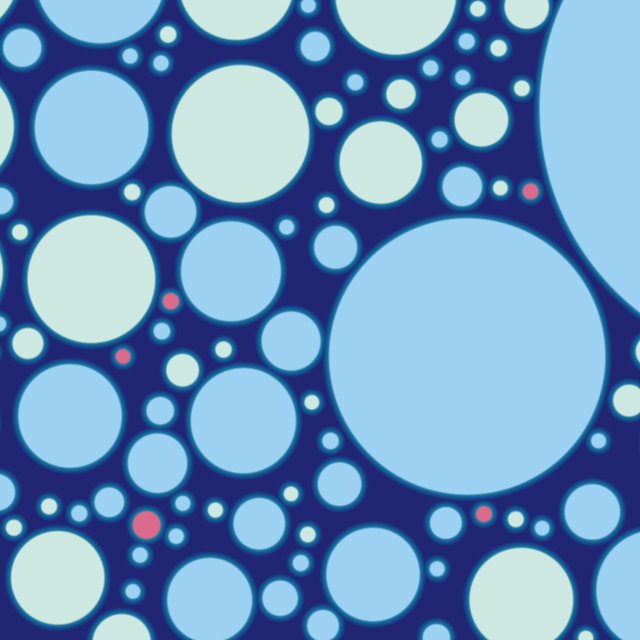
A WebGL 2 fragment shader for this pattern:

```glsl
#version 300 es
precision highp float;

uniform vec2 u_resolution;
out vec4 outColor;

// Palette
const vec3 NAVY = vec3(0.125, 0.15, 0.455);
const vec3 DEEP_BLUE = vec3(0.07, 0.34, 0.57);
const vec3 TEAL = vec3(0.12, 0.47, 0.63);
const vec3 SKY = vec3(0.61, 0.82, 0.95);
const vec3 MINT = vec3(0.80, 0.91, 0.88);
const vec3 PINK = vec3(0.86, 0.42, 0.55);
const float MINT_SHARE = 0.46;
const float PINK_SHARE = 0.10;
const float PINK_MAX_RADIUS = 0.034;

// Giant discs, in canvas heights
const int GIANTS = 2;
const vec2 GIANT_CENTRE = vec2(0.73, 0.443);
const vec2 GIANT_STEP = vec2(0.517, 0.388);
const float GIANT_RADIUS = 0.216;
const float GIANT_GROWTH = 0.188;

// Size classes: largest radius, smallest share of it, cell spread
const vec3 LARGE = vec3(0.108, 0.58, 1.0);
const vec3 MEDIUM = vec3(0.056, 0.6, 1.0);
const vec3 SMALL = vec3(0.032, 0.6, 1.0);
const vec3 DOT = vec3(0.013, 0.88, 1.4);
const float GAP = 0.014;
const float SEED = 3.7;

// Edge and halo
const float SOFTNESS = 0.0022;
const float TEAL_WIDTH = 0.006;
const float HALO_START = 0.004;
const float HALO_END = 0.012;

float hash(vec2 p) {
    return fract(sin(dot(p, vec2(127.1, 311.7))) * 43758.5453);
}

mat2 rotation(float angle) {
    float c = cos(angle), s = sin(angle);
    return mat2(c, s, -s, c);
}

// Trial disc in one of the four cells around p: centre, radius, seed
vec4 trialDisc(vec2 p, int corner, vec3 size) {
    float salt = SEED + 97.0 * size.x;
    float pitch = 2.0 * size.x * size.z + GAP;
    mat2 turn = rotation(salt);
    vec2 cell = floor(turn * p / pitch - 0.5) + vec2(corner & 1, corner >> 1);
    vec2 key = cell + salt;
    float radius = size.x * mix(size.y, 1.0, hash(key));
    vec2 jitter = 2.0 * vec2(hash(key + 19.3), hash(key + 47.9)) - 1.0;
    vec2 centre = (cell + 0.5) * pitch + jitter * (size.x * size.z - radius);
    return vec4(centre * turn, radius, hash(key + 71.7));
}

// True when the trial disc could be nearer than the best one
bool mayWin(vec3 best, vec2 p, vec4 disc) {
    return best.x > 0.0 && distance(p, disc.xy) - disc.z < best.x;
}

// Trims the disc to its free room, then keeps the nearer of the two
vec3 settle(vec3 best, vec2 p, vec4 disc, float room, vec3 size) {
    float radius = min(disc.z, room - GAP);
    float d = distance(p, disc.xy) - radius;
    return radius >= size.x * size.y && d < best.x ? vec3(d, radius, disc.w) : best;
}

// Nearest disc down to each size class: distance, radius, seed
vec3 nearestGiant(vec2 p) {
    vec3 best = vec3(1.0);
    for (int i = 0; i < GIANTS; i++) {
        float radius = GIANT_RADIUS + float(i) * GIANT_GROWTH;
        float d = distance(p, GIANT_CENTRE + float(i) * GIANT_STEP) - radius;
        if (d < best.x) best = vec3(d, radius, 0.8);
    }
    return best;
}

vec3 nearestLarge(vec2 p) {
    vec3 best = nearestGiant(p);
    for (int i = 0; i < 4; i++) {
        vec4 disc = trialDisc(p, i, LARGE);
        if (mayWin(best, p, disc)) best = settle(best, p, disc, nearestGiant(disc.xy).x, LARGE);
    }
    return best;
}

vec3 nearestMedium(vec2 p) {
    vec3 best = nearestLarge(p);
    for (int i = 0; i < 4; i++) {
        vec4 disc = trialDisc(p, i, MEDIUM);
        if (mayWin(best, p, disc)) best = settle(best, p, disc, nearestLarge(disc.xy).x, MEDIUM);
    }
    return best;
}

vec3 nearestSmall(vec2 p) {
    vec3 best = nearestMedium(p);
    for (int i = 0; i < 4; i++) {
        vec4 disc = trialDisc(p, i, SMALL);
        if (mayWin(best, p, disc)) best = settle(best, p, disc, nearestMedium(disc.xy).x, SMALL);
    }
    return best;
}

void main() {
    vec2 p = gl_FragCoord.xy / u_resolution.y;
    vec3 best = nearestSmall(p);
    for (int i = 0; i < 4; i++) {
        vec4 disc = trialDisc(p, i, DOT);
        bool inHalo = distance(p, disc.xy) < disc.z + HALO_END;
        if (inHalo && mayWin(best, p, disc)) best = settle(best, p, disc, nearestSmall(disc.xy).x, DOT);
    }

    vec3 fill = best.z < MINT_SHARE ? MINT : SKY;
    if (best.y < PINK_MAX_RADIUS && best.z > 1.0 - PINK_SHARE) fill = PINK;

    // Halo fading to the ground, then the soft disc edge
    vec3 color = mix(TEAL, DEEP_BLUE, smoothstep(0.0, TEAL_WIDTH, best.x));
    color = mix(color, NAVY, smoothstep(HALO_START, HALO_END, best.x));
    float edge = max(SOFTNESS, 0.7 / u_resolution.y);
    outColor = vec4(mix(fill, color, smoothstep(-edge, edge, best.x)), 1.0);
}
```
